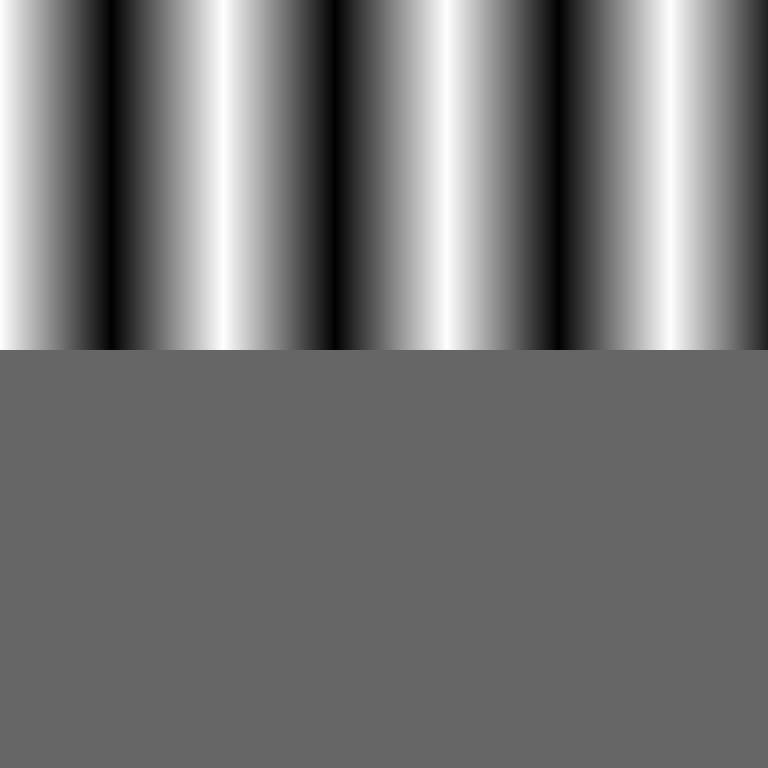
Give the GLSL for this background, as a Shadertoy shader.

```glsl
// Triangle wave: 1 at whole numbers, 0 halfway between them
float triangleWave(float t) {
    return abs(2.0 * fract(t) - 1.0);
}

void mainImage(out vec4 fragColor, in vec2 fragCoord) {
    vec2 uv = fragCoord / iResolution.xy;

    // Soft vertical bands, bright at the left edge
    vec3 bands = vec3(triangleWave(uv.x / 0.2909));

    // Flat floor below a smoothed horizon
    vec3 floorGrey = vec3(0.4);
    float halfPixel = 0.5 / iResolution.y;
    float above = smoothstep(-halfPixel, halfPixel, uv.y - 0.5443);

    fragColor = vec4(mix(floorGrey, bands, above), 1.0);
}
```
